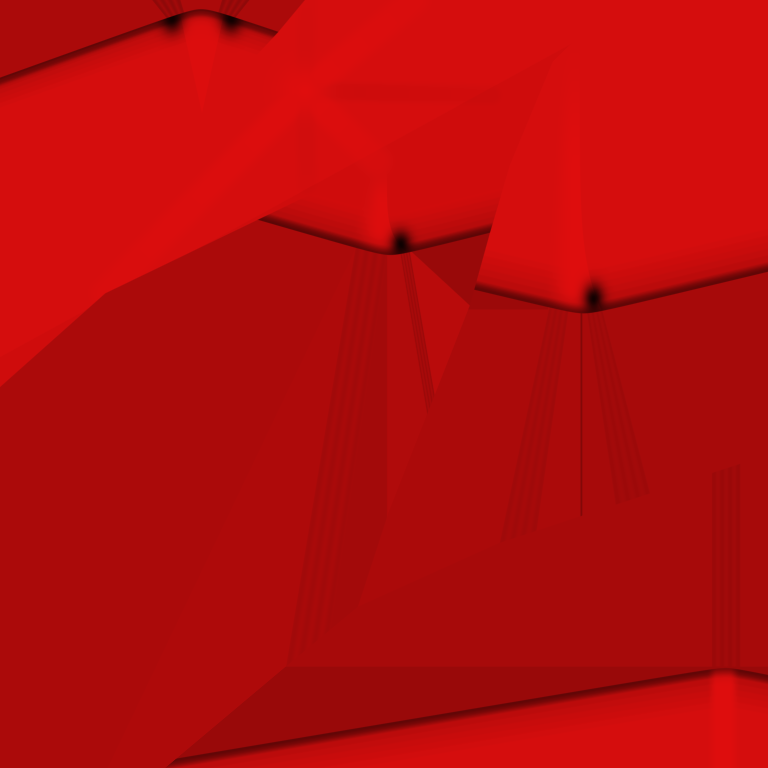
Reproduce this background procedurally as a Shadertoy shader.

```glsl
// Folded red sheets: lit planes end in bent, shadowed ridges above dark facets.
// Each ridge is a rounded corner curve; spikes, pleats and rays decorate it.
// Positions are fractions of the canvas, with y measured down from the top.

const vec3 RED = vec3(1.0, 0.06, 0.06);
const float BRIGHT = 0.835;
const float DARK = 0.67;

// Seam between the left and right sheets, ordered by height.
const vec2 SEAM[9] = vec2[9](vec2(0.755, 0.046), vec2(0.720, 0.080),
    vec2(0.664, 0.215), vec2(0.638, 0.303), vec2(0.612, 0.397),
    vec2(0.505, 0.670), vec2(0.466, 0.790), vec2(0.372, 0.868),
    vec2(0.215, 1.000));

float mask(float d) {
    float w = 0.8 / iResolution.y;
    return smoothstep(-w, w, d);
}

// Signed distance to a line; positive below it when a lies left of b.
float side(vec2 p, vec2 a, vec2 b) {
    vec2 e = normalize(b - a), q = p - a;
    return e.x * q.y - e.y * q.x;
}

float seamX(float y) {
    float x = SEAM[0].x;
    for (int i = 0; i < 8; i++) {
        float k = (y - SEAM[i].y) / (SEAM[i + 1].y - SEAM[i].y);
        x += (SEAM[i + 1].x - SEAM[i].x) * clamp(k, 0.0, 1.0);
    }
    return x;
}

// Height below a rounded corner with separate left and right slopes.
float ridge(vec2 p, vec2 apex, vec2 slopes) {
    float dx = p.x - apex.x;
    float run = sqrt(dx * dx + 0.000225) - 0.015;
    return p.y - apex.y + run * (dx < 0.0 ? slopes.x : slopes.y);
}

// Banded shadow fading into the lit plane over the given reach.
float litTone(float t, float reach) {
    float s = clamp(t / reach, 0.0, 1.0) * 7.0;
    float band = (floor(s) + smoothstep(0.3, 0.7, fract(s))) / 7.0;
    float tone = mix(0.62, BRIGHT, sqrt(band));
    return tone * mix(0.62, 1.0, smoothstep(0.004, 0.014, t));
}

// Upright highlight, soft on the left and sharp on the right.
float spike(vec2 p, float x, float tip, float base, float width, float flare) {
    float k = clamp((p.y - tip) / (base - tip), 0.0, 1.0);
    float left = smoothstep(-width * (0.4 + 0.6 * k), 0.0, p.x - x + 0.008);
    return left * mask(x + flare * pow(k, 6.0) - p.x) * smoothstep(0.0, 0.5, k);
}

float spot(vec2 p, vec2 c, vec2 r) {
    vec2 q = (p - c) / r;
    return exp(-dot(q, q));
}

// Pleated strip hanging from height y0, with slanted left and right edges.
float pleat(vec2 p, float y0, vec2 edges, vec2 slopes) {
    vec2 x = edges + slopes * (p.y - y0);
    float u = (p.x - x.x) / (x.y - x.x);
    return mask(p.x - x.x) * mask(x.y - p.x) * (0.7 + 0.3 * sin(u * 22.0));
}

float ray(vec2 p, vec2 a, vec2 b, float width) {
    vec2 e = b - a;
    float k = clamp(dot(p - a, e) / dot(e, e), 0.0, 1.0);
    return (1.0 - smoothstep(0.3 * width, width, length(p - a - e * k))) * (1.0 - 0.5 * k);
}

// Upper left plane: star of rays and the ridge at the top edge.
float upperSheet(vec2 p) {
    vec2 c = vec2(0.397, 0.118);
    float tone = BRIGHT - 0.022 * mask(side(p, vec2(0.41, 0.24), vec2(0.72, 0.07)));
    float dim = ray(p, c, vec2(0.64, 0.124), 0.018)
        + 0.7 * ray(p, c, vec2(0.4, 0.24), 0.018) + 0.5 * ray(p, c, vec2(0.4, 0.0), 0.018);
    float shine = max(ray(p, c, vec2(0.137, 0.382), 0.027),
        max(ray(p, c, vec2(0.54, 0.0), 0.027), ray(p, c, vec2(0.49, 0.21), 0.027)));
    tone = mix(tone - 0.035 * dim, 0.875, max(0.75 * shine, spot(p, c, vec2(0.032))));

    float h = ridge(p, vec2(0.262, 0.012), vec2(-0.36, -0.34));
    float lit = min(tone, litTone(h, 0.042) + (tone - BRIGHT));
    float cone = mask(0.03 * (0.147 - p.y) / 0.135 - abs(p.x - 0.263));
    lit = mix(lit, 0.87, 0.8 * cone * smoothstep(0.0, 0.025, h));
    lit *= 1.0 - 0.85 * (spot(p, vec2(0.224, 0.025), vec2(0.014, 0.018))
        + spot(p, vec2(0.301, 0.025), vec2(0.014, 0.018)));
    float back = DARK - 0.11 * (pleat(p, 0.0, vec2(0.198, 0.235), vec2(0.8, 0.3))
        + pleat(p, 0.0, vec2(0.289, 0.325), vec2(-0.3, -0.8)));
    float folded = mix(back, lit, mask(h));
    float inside = min(side(p, vec2(0.397, 0.0), vec2(0.362, 0.042)),
        side(p, vec2(0.362, 0.042), vec2(0.28, 0.13)));
    return mix(tone, folded, mask(inside));
}

// Central fold with its fan of dark facets.
float centerFold(vec2 p) {
    float h = ridge(p, vec2(0.508, 0.332), vec2(0.29, 0.25));
    float lit = litTone(-h, 0.055) - 0.018;
    lit = mix(lit, 0.865, spike(p, 0.504, 0.198, 0.332, 0.045, 0.03) * smoothstep(-0.005, 0.03, -h));
    lit *= 1.0 - 0.92 * spot(p, vec2(0.522, 0.318), vec2(0.013, 0.017));
    float y = p.y - 0.329;
    float tone = DARK + 0.012 * mask(-side(p, vec2(0.46, 0.33), vec2(0.14, 1.0)));
    tone = mix(tone, 0.64, mask(p.x - 0.504 + 0.15 * y));
    tone = mix(tone, 0.69, mask(p.x - 0.504));
    tone = mix(tone, 0.725, mask(p.x - 0.534 - 0.173 * y));
    tone -= 0.05 * pleat(p, 0.329, vec2(0.462, 0.504), vec2(-0.166, -0.15));
    tone -= 0.08 * pleat(p, 0.329, vec2(0.521, 0.534), vec2(0.167, 0.173));
    tone = mix(tone, 0.60, mask(-side(p, vec2(0.534, 0.326), vec2(0.612, 0.398))) * mask(p.x - 0.53));
    return mix(lit, tone, mask(h));
}

// Right sheet: ridge, pleats, lower panel, wedge and the bottom fold.
float rightSheet(vec2 p) {
    float h = ridge(p, vec2(0.76, 0.408), vec2(0.24, 0.24));
    float lit = litTone(-h, 0.06);
    lit = mix(lit, 0.87, spike(p, 0.755, 0.04, 0.408, 0.042, 0.03) * smoothstep(-0.005, 0.03, -h));
    lit *= 1.0 - 0.92 * spot(p, vec2(0.773, 0.389), vec2(0.013, 0.019));
    float tone = DARK - 0.015 * mask(p.x - 0.757);
    tone = mix(tone, 0.61, mask(0.403 - p.y) * mask(0.714 - p.x));
    tone -= 0.045 * pleat(p, 0.406, vec2(0.714, 0.740), vec2(-0.21, -0.145));
    tone -= 0.04 * pleat(p, 0.406, vec2(0.764, 0.785), vec2(0.15, 0.26));
    tone -= 0.15 * mask(0.0012 - abs(p.x - 0.757));
    tone = mix(lit, tone, mask(h));

    float panel = min(side(p, vec2(0.466, 0.79), vec2(0.65, 0.707)),
        side(p, vec2(0.65, 0.707), vec2(1.0, 0.592)));
    float panelTone = 0.655 - 0.05 * pleat(p, 0.6, vec2(0.927, 0.964), vec2(0.0));
    tone = mix(tone, panelTone, mask(panel));
    tone = mix(tone, 0.60, mask(p.y - 0.868));

    float b = ridge(p, vec2(0.945, 0.870), vec2(-0.168, -0.21));
    float floorTone = litTone(b, 0.055);
    float glow = 1.0 - smoothstep(0.008, 0.022, abs(p.x - 0.942));
    floorTone = mix(floorTone, 0.87, glow * smoothstep(-0.01, 0.025, b));
    return mix(tone, floorTone, mask(b));
}

void mainImage(out vec4 fragColor, in vec2 fragCoord) {
    vec2 p = fragCoord / iResolution.xy;
    p.y = 1.0 - p.y;
    float fold = min(side(p, vec2(0.0, 0.504), vec2(0.137, 0.382)),
        side(p, vec2(0.137, 0.382), vec2(0.336, 0.286)));
    // The fold's lit part melts into the plane above it.
    float center = centerFold(p);
    float upper = upperSheet(p);
    float above = -ridge(p, vec2(0.508, 0.332), vec2(0.29, 0.25));
    float melt = smoothstep(0.04, 0.06, above) * (1.0 - spike(p, 0.504, 0.198, 0.332, 0.045, 0.03));
    float tone = mix(upper, mix(center, upper, melt), mask(fold));
    tone = mix(tone, rightSheet(p), mask(p.x - seamX(p.y)));
    fragColor = vec4(RED * tone, 1.0);
}
```
